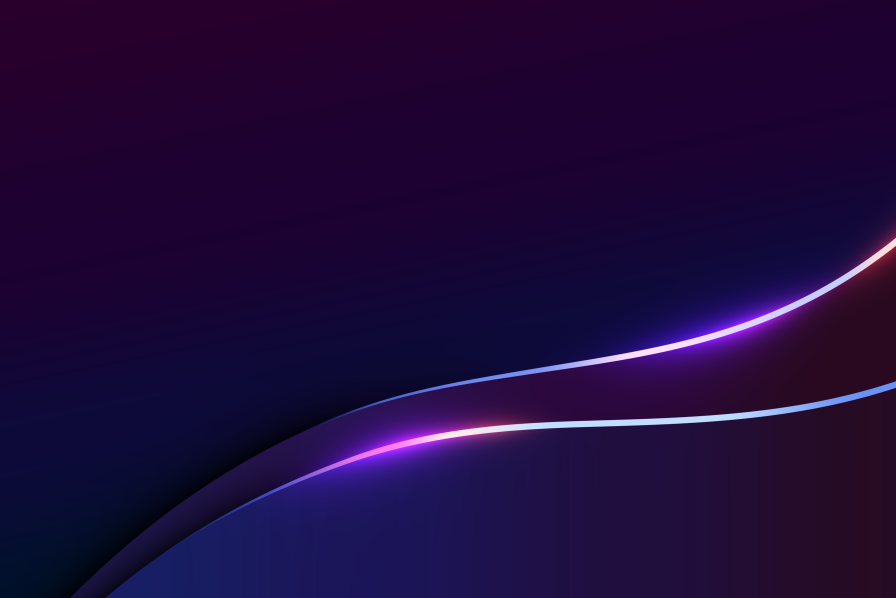
Reproduce this background procedurally as a Shadertoy shader.

```glsl
// Dark violet-to-navy backdrop with two layered waves edged by neon lines.
// Each wave is a chain of cubic Hermite spans; signed distance to it drives
// the fills, soft shadows, tapered lines and coloured glows.

#define SHADOW_WIDTH 0.034
#define LINE_HALF 0.0052
#define GLOW_WIDTH 0.027
#define GLOW_GAIN 0.85
#define BACK_TILT 0.20
#define BAND_COUNT 42.0
#define BAND_GAIN 0.035

// Knots hold (x, height, slope), in units of canvas height.
float span(vec3 a, vec3 b, float x) {
    float h = b.x - a.x;
    float t = clamp((x - a.x) / h, 0.0, 1.0);
    float u = 1.0 - t;
    return a.y * u * u * (1.0 + 2.0 * t) + b.y * t * t * (3.0 - 2.0 * t)
         + h * t * u * (a.z * u - b.z * t);
}

float wave(vec3 a, vec3 b, vec3 c, vec3 d, float x) {
    float y = x < b.x ? span(a, b, x) : x < c.x ? span(b, c, x) : span(c, d, x);
    return y + a.z * min(x - a.x, 0.0) + d.z * max(x - d.x, 0.0);
}

float upperWave(float x) {
    return wave(vec3(0.117, 0.0, 1.0), vec3(0.586, 0.3105, 0.37),
                vec3(0.879, 0.377, 0.16), vec3(1.5, 0.5957, 0.80), x);
}

float lowerWave(float x) {
    return wave(vec3(0.176, 0.0, 0.85), vec3(0.586, 0.2305, 0.36),
                vec3(0.977, 0.291, 0.03), vec3(1.5, 0.357, 0.33), x);
}

// Turns a vertical offset into an approximate distance, given height change.
float slopeScale(float rise, float run) {
    return inversesqrt(1.0 + rise * rise / (run * run));
}

vec3 ramp(vec3 a, vec3 b, vec3 c, vec3 d, vec4 stops, float t) {
    vec3 col = mix(a, b, smoothstep(stops.x, stops.y, t));
    col = mix(col, c, smoothstep(stops.y, stops.z, t));
    return mix(col, d, smoothstep(stops.z, stops.w, t));
}

float bump(float x, float centre, float width) {
    float t = (x - centre) / width;
    return exp(-t * t);
}

float halo(float d, float width) {
    return exp(-abs(d) / width);
}

float hash(float n) {
    return fract(sin(n * 12.9898) * 43758.547);
}

float stroke(float d, float halfWidth, float px) {
    return 1.0 - smoothstep(-0.7 * px, 0.7 * px, abs(d) - halfWidth);
}

void mainImage(out vec4 fragColor, in vec2 fragCoord) {
    vec2 uv = fragCoord / iResolution.xy;
    vec2 p = vec2(uv.x * 1.5, uv.y);
    float px = 1.0 / iResolution.y;
    float x = p.x, e = 0.004;

    float up = upperWave(x), low = lowerWave(x);
    float dUp = (p.y - up) * slopeScale(upperWave(x + e) - up, e);
    float dLow = (p.y - low) * slopeScale(lowerWave(x + e) - low, e);

    // Tilted backdrop, shaded above the upper wave
    vec3 col = ramp(vec3(0.160, 0.0, 0.170), vec3(0.108, 0.005, 0.195),
                    vec3(0.050, 0.040, 0.225), vec3(0.0, 0.070, 0.175),
                    vec4(0.0, 0.45, 0.76, 1.02), 1.0 - p.y + BACK_TILT * x);
    float fade = 1.0 - smoothstep(0.45, 0.95, x);
    col *= 1.0 - 0.85 * fade * exp(-max(dUp, 0.0) / SHADOW_WIDTH);

    // Band between the waves, shaded above the lower one
    vec3 band = ramp(vec3(0.125, 0.10, 0.34), vec3(0.155, 0.08, 0.32),
                     vec3(0.165, 0.03, 0.23), vec3(0.155, 0.035, 0.12),
                     vec4(0.15, 0.50, 1.0, 1.42), x);
    band *= 1.0 - 0.75 * fade * exp(-max(dLow, 0.0) / SHADOW_WIDTH);
    col = mix(col, band, smoothstep(0.7 * px, -0.7 * px, dUp));

    // Lower body with faint vertical banding
    vec3 body = ramp(vec3(0.09, 0.12, 0.39), vec3(0.105, 0.085, 0.35),
                     vec3(0.125, 0.055, 0.24), vec3(0.150, 0.045, 0.14),
                     vec4(0.20, 0.60, 1.08, 1.45), x);
    body *= 1.0 + BAND_GAIN * (hash(floor(x * BAND_COUNT)) - 0.5);
    col = mix(col, body, smoothstep(0.7 * px, -0.7 * px, dLow));

    // Coloured glows along both lines
    float wideUp = halo(dUp, GLOW_WIDTH), wideLow = halo(dLow, GLOW_WIDTH);
    vec3 glow = vec3(0.30, 0.06, 0.95) * wideUp * bump(x, 1.19, 0.15);
    glow += vec3(0.65, 0.10, 0.60) * halo(dUp, 0.013) * bump(x, 1.27, 0.10);
    glow += vec3(0.75, 0.16, 0.16) * halo(dUp, 0.016) * bump(x, 1.50, 0.08);
    glow += vec3(0.36, 0.05, 0.90) * wideLow * bump(x, 0.64, 0.13);
    glow += vec3(0.75, 0.12, 0.60) * halo(dLow, 0.014) * bump(x, 0.70, 0.09);
    glow += vec3(0.75, 0.25, 0.14) * halo(dLow, 0.012) * bump(x, 0.82, 0.07);
    col += GLOW_GAIN * glow * (1.0 - 0.4 * col);

    // Tapered bright lines
    vec3 upInk = ramp(vec3(0.25, 0.36, 0.78), vec3(0.46, 0.56, 0.95),
                      vec3(1.0, 0.88, 1.0), vec3(0.78, 0.80, 1.0),
                      vec4(0.55, 0.87, 1.08, 1.40), x);
    upInk = mix(upInk, vec3(1.0, 0.87, 0.86), smoothstep(1.40, 1.49, x));
    vec3 lowInk = ramp(vec3(0.25, 0.32, 0.78), vec3(1.0, 0.48, 0.93),
                       vec3(1.0, 0.92, 0.93), vec3(0.76, 0.87, 1.0),
                       vec4(0.42, 0.65, 0.76, 0.93), x);
    lowInk = mix(lowInk, vec3(0.42, 0.57, 0.96), smoothstep(1.18, 1.46, x));
    float upHalf = LINE_HALF * mix(0.25, 1.0, smoothstep(0.50, 1.12, x));
    float lowHalf = LINE_HALF * mix(0.20, 1.0, smoothstep(0.28, 0.74, x));
    col = mix(col, upInk, stroke(dUp, upHalf, px) * smoothstep(0.50, 0.66, x));
    col = mix(col, lowInk, stroke(dLow, lowHalf, px) * smoothstep(0.24, 0.50, x));

    fragColor = vec4(clamp(col, 0.0, 1.0), 1.0);
}
```
